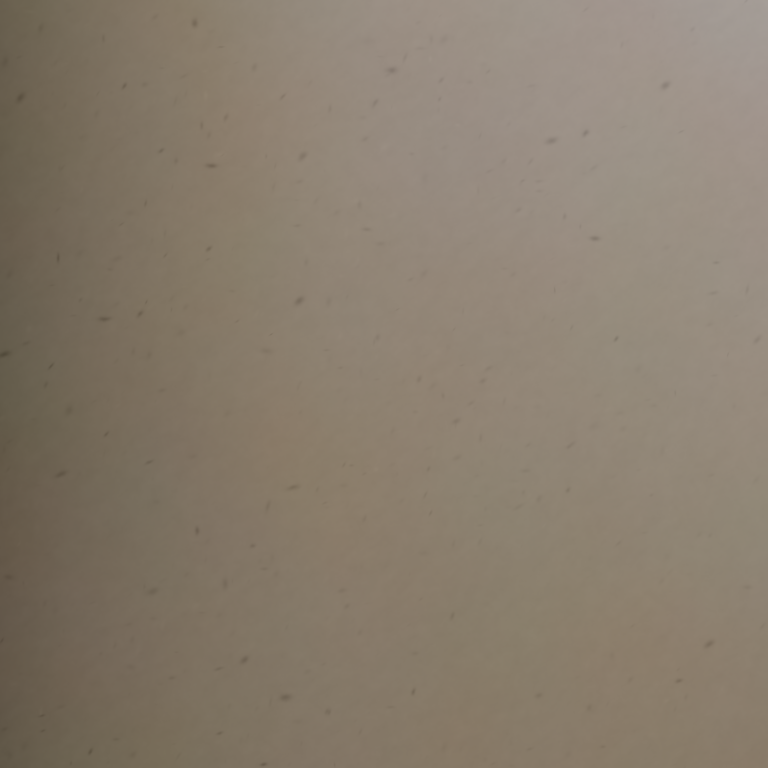
This texture is drawn by a WebGL 1 fragment shader. Its source:

```glsl
precision highp float;

// Smooth beige plaster in soft side light: a dark left edge, a pale upper right.
// A colour ramp follows the light; faint tint clouds, fine mottling and
// scattered blurry slanted flecks from jittered cells are laid over it.

uniform vec2 u_resolution;

const vec3 SHADE = vec3(0.41, 0.37, 0.31);
const vec3 BEIGE = vec3(0.54, 0.49, 0.42);
const vec3 PALE = vec3(0.61, 0.57, 0.53);

float hash(vec2 p) {
  vec3 q = fract(vec3(p.xyx) * 0.1031);
  q += dot(q, q.yzx + 33.33);
  return fract((q.x + q.y) * q.z);
}

float valueNoise(vec2 p) {
  vec2 cell = floor(p);
  vec2 f = fract(p);
  f = f * f * (3.0 - 2.0 * f);
  float low = mix(hash(cell), hash(cell + vec2(1.0, 0.0)), f.x);
  float high = mix(hash(cell + vec2(0.0, 1.0)), hash(cell + 1.0), f.x);
  return mix(low, high, f.y);
}

// Layered noise, centred on zero
float cloud(vec2 p) {
  float sum = 0.0;
  float weight = 0.5;
  for (int i = 0; i < 4; i++) {
    sum += weight * (valueNoise(p) - 0.5);
    p = mat2(1.6, 1.2, -1.2, 1.6) * p + 17.3;
    weight *= 0.5;
  }
  return sum;
}

vec2 rotate(vec2 p, float angle) {
  float c = cos(angle);
  float s = sin(angle);
  return vec2(c * p.x + s * p.y, c * p.y - s * p.x);
}

// Soft elongated marks, one at most per cell; size is the half length
float flecks(vec2 p, float cells, float share, float size, float seed) {
  vec2 grid = p * cells;
  vec2 home = floor(grid);
  float mark = 0.0;
  for (int y = -1; y <= 1; y++) {
    for (int x = -1; x <= 1; x++) {
      vec2 cell = home + vec2(float(x), float(y));
      vec2 key = cell + seed;
      vec2 jitter = vec2(hash(key + 11.7), hash(key + 47.1));
      vec2 offset = (grid - cell - jitter) / cells;
      offset += 0.3 * size * vec2(cloud(p * 110.0), cloud(p * 110.0 + 31.0));
      float angle = 0.75 + 1.6 * (hash(key + 83.9) - 0.5);
      float span = size * mix(0.55, 1.2, hash(key + 29.3));
      float slimness = mix(0.3, 0.65, hash(key + 61.4));
      vec2 q = rotate(offset, angle) / vec2(span, span * slimness);
      float strength = hash(key + 5.2);
      float present = step(hash(key + 97.6), share);
      mark += present * mix(0.2, 1.0, strength * strength) * exp(-1.6 * dot(q, q));
    }
  }
  return min(mark, 1.0);
}

// Red level of the lit wall: quick rise from the left, slow rise upward
float sideLight(vec2 p) {
  float fromLeft = 0.16 * (1.0 - exp(-4.0 * p.x));
  float upward = 0.07 * p.y * mix(0.45, 1.0, smoothstep(0.0, 0.5, p.x));
  return 0.375 + fromLeft + upward + 0.04 * p.x * p.y;
}

vec3 wallColour(float level) {
  vec3 lower = mix(SHADE, BEIGE, (level - SHADE.r) / (BEIGE.r - SHADE.r));
  vec3 upper = mix(BEIGE, PALE, (level - BEIGE.r) / (PALE.r - BEIGE.r));
  return mix(lower, upper, smoothstep(0.52, 0.56, level));
}

void main() {
  vec2 p = gl_FragCoord.xy / u_resolution;

  // Broad light with gentle unevenness
  float level = sideLight(p) + 0.016 * cloud(p * 5.0 + 3.0);
  vec3 colour = wallColour(level);

  // Pink, green and bluish tint clouds
  float warmth = cloud(p * 6.0 + 41.0);
  float coolness = cloud(p * 5.0 + 73.0);
  colour += warmth * vec3(0.018, -0.014, -0.002);
  colour += coolness * vec3(-0.006, 0.0, 0.026);

  // Fine mottling, stretched along the slant
  vec2 slanted = rotate(p, 0.65) * vec2(55.0, 85.0);
  colour += 0.016 * cloud(slanted) + 0.009 * cloud(p * 150.0);

  // Dark and pale flecks, denser in patches
  float patches = smoothstep(-0.22, 0.22, cloud(p * 7.0 + 19.0));
  float dark = 0.085 * flecks(p, 17.0, 0.32, 0.0085, 0.0);
  dark += 0.05 * patches * flecks(p, 38.0, 0.36, 0.0065, 130.0);
  float pale = 0.018 * patches * flecks(p, 26.0, 0.25, 0.008, 260.0);
  colour += (pale - dark) * vec3(1.0, 0.98, 0.92);

  gl_FragColor = vec4(clamp(colour, 0.0, 1.0), 1.0);
}
```
